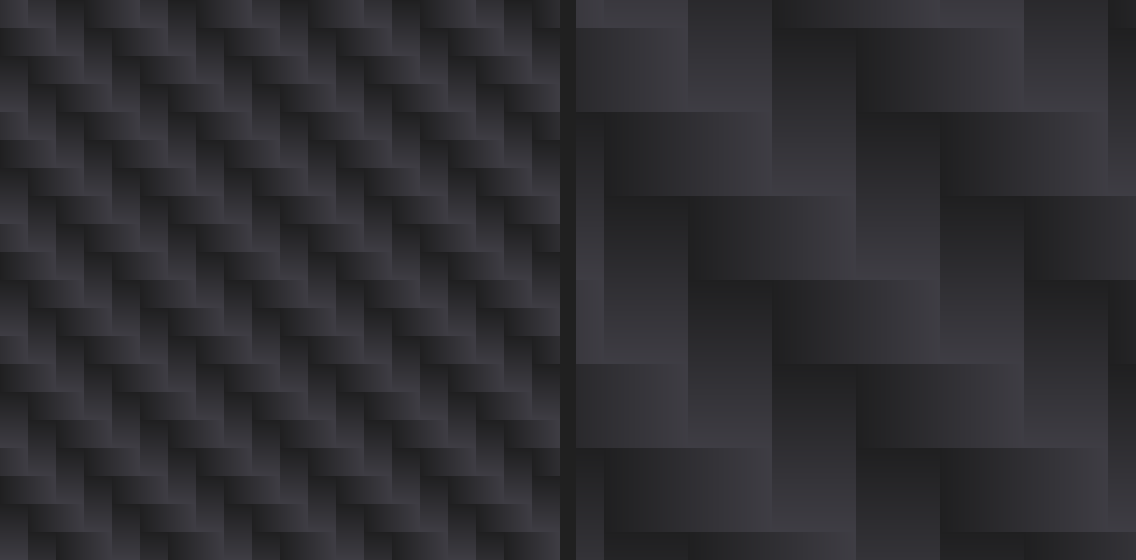
Left: the whole. Right: its middle third, enlarged.
Write a Shadertoy shader that draws this pattern.

```glsl
// Twill weave: strips two cells long, each row shifted one cell to the right
vec3 twill(vec2 uv) {
    vec2 grid = vec2(uv.x, 1.0 - uv.y) * 20.0;   // five repeats of four cells, rows counted from the top
    vec2 cell = floor(grid);
    vec2 inCell = fract(grid);
    float phase = mod(cell.x - cell.y + 1.0, 4.0);

    // Phases 0 and 1 lie across, 3 and 2 hang down
    float along = phase < 1.5
        ? 0.5 * (phase + inCell.x)
        : 0.5 * (3.0 - phase + inCell.y);

    // Each strip brightens from its tucked end to its raised end
    return mix(vec3(0.122, 0.122, 0.126), vec3(0.245, 0.239, 0.266), along);
}

void mainImage(out vec4 fragColor, in vec2 fragCoord) {
    // Average a 4 by 4 grid of samples to smooth the strip edges
    vec3 colour = vec3(0.0);
    for (int j = 0; j < 4; j++) {
        for (int i = 0; i < 4; i++) {
            vec2 offset = (vec2(i, j) + 0.5) / 4.0 - 0.5;
            colour += twill(fract((fragCoord + offset) / iResolution.xy));
        }
    }
    fragColor = vec4(colour / 16.0, 1.0);
}
```
